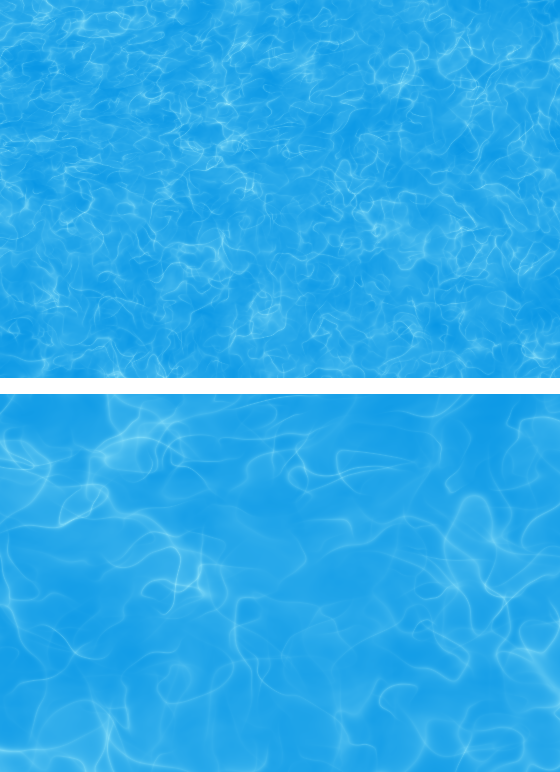
Top: the whole. Bottom: its middle third, enlarged.
Write a Shadertoy shader that draws this texture.

```glsl
// Sunlit pool water: dense fine caustic filaments and folded veils over mottled bright blue.

const vec3 DEEP_BLUE = vec3(0.060, 0.607, 0.902);
const vec3 PALE_LIGHT = vec3(0.580, 0.900, 0.985);
const float BASE_LIGHT = 0.060;
const float CLOUD_CONTRAST = 0.14;
const float CLOUD_SCALE = 3.4;
const float MOTTLE_CONTRAST = 0.13;
const float MOTTLE_SCALE = 11.0;
const float VEIL_STRENGTH = 0.10;
const float VEIL_WIDTH = 0.22;
const float LINE_STRENGTH = 0.27;
const float LINE_WIDTH = 0.030;
const int LAYERS = 9;
const float FIRST_SCALE = 6.0;
const float SCALE_STEP = 1.6;
const float SWIRL_SCALE = 8.5;
const float SWIRL_AMOUNT = 0.052;
const float RIPPLE_FLATTENING = 0.38;

vec2 hashGradient(vec2 cell) {
    vec3 h = fract(cell.xyx * vec3(0.1031, 0.1030, 0.0973));
    h += dot(h, h.yzx + 33.33);
    float angle = 6.28318 * fract((h.x + h.y) * h.z);
    return vec2(cos(angle), sin(angle));
}

// Gradient noise, about -0.7 to 0.7
float noise(vec2 p) {
    vec2 i = floor(p);
    vec2 f = p - i;
    vec2 u = f * f * f * (f * (f * 6.0 - 15.0) + 10.0);
    float a = dot(hashGradient(i), f);
    float b = dot(hashGradient(i + vec2(1, 0)), f - vec2(1, 0));
    float c = dot(hashGradient(i + vec2(0, 1)), f - vec2(0, 1));
    float d = dot(hashGradient(i + vec2(1, 1)), f - vec2(1, 1));
    return mix(mix(a, b, u.x), mix(c, d, u.x), u.y);
}

mat2 rotation(float angle) {
    float c = cos(angle), s = sin(angle);
    return mat2(c, s, -s, c);
}

float fbm(vec2 p) {
    float sum = 0.0, amplitude = 1.0;
    for (int i = 0; i < 4; i++) {
        sum += amplitude * noise(p);
        p = rotation(0.6) * p * 2.03 + 17.3;
        amplitude *= 0.55;
    }
    return sum;
}

vec2 swirl(vec2 p) {
    p *= SWIRL_SCALE;
    vec2 large = vec2(noise(p), noise(p + 23.9));
    vec2 small = vec2(noise(p * 2.3 + 3.1), noise(p * 2.3 + 61.4));
    return SWIRL_AMOUNT * (large + 0.4 * small);
}

// A bright crease with a veil that fades away on one side
float fold(vec2 p, float scale, float pixel) {
    float height = noise(p * scale) + 0.14 * noise(p * scale * 2.7 + 8.1);
    float width = max(LINE_WIDTH, scale * pixel);
    float line = exp(-abs(height) / width);
    float veil = exp(-abs(height) / (height > 0.0 ? VEIL_WIDTH : width));
    float patchLight = smoothstep(-0.2, 0.5, noise(p * scale * 0.75 + 41.7));
    return patchLight * (VEIL_STRENGTH * veil + LINE_STRENGTH * line * patchLight);
}

void mainImage(out vec4 fragColor, in vec2 fragCoord) {
    float pixel = 1.0 / iResolution.y;
    vec2 uv = fragCoord * pixel;

    // Ripples lie flatter towards the upper left
    vec2 p = uv;
    p.y += RIPPLE_FLATTENING * smoothstep(0.4, 1.1, uv.y)
         * (1.0 - smoothstep(0.0, 1.4, uv.x));

    // Broad patches of light and finer swirled mottling
    float light = BASE_LIGHT + CLOUD_CONTRAST * fbm(p * CLOUD_SCALE + 5.2);
    light += MOTTLE_CONTRAST * fbm((p + swirl(p + 31.0)) * MOTTLE_SCALE + 2.6);

    // Swirled caustic layers
    for (int i = 0; i < LAYERS; i++) {
        float layer = float(i);
        vec2 q = p + layer * vec2(3.71, 7.13);
        q = rotation(layer * 1.1) * (q + swirl(q));
        light += fold(q, FIRST_SCALE + SCALE_STEP * layer, pixel);
    }

    fragColor = vec4(mix(DEEP_BLUE, PALE_LIGHT, clamp(light, -0.05, 1.0)), 1.0);
}
```
